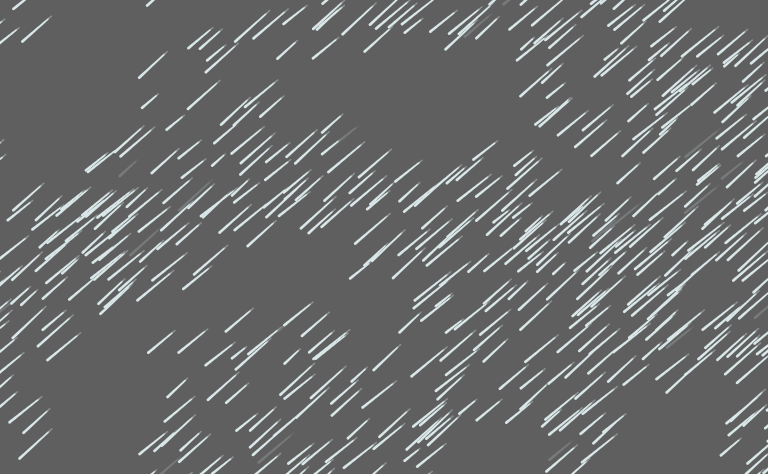
A Shadertoy shader for this pattern:

```glsl
#define SLANT 0.71
#define SLANT_JITTER 0.05
#define CELL vec2(0.11, 0.028)
#define LENGTH_MIN 0.035
#define LENGTH_MAX 0.10
#define HEAD_RADIUS 0.0029
#define TAIL_RADIUS 0.0016
#define CLUSTER_SCALE 5.0
#define CLUSTER_DENSITY 0.6
#define BAND_DENSITY 0.6
#define GROUND vec3(0.372, 0.372, 0.372)
#define STREAK vec3(0.85, 0.905, 0.91)

vec4 hash4(vec2 p) {
    vec4 q = fract(p.xyxy * vec4(0.1031, 0.1030, 0.0973, 0.1099));
    q += dot(q, q.wzxy + 33.33);
    return fract((q.xxyz + q.yzzw) * q.zywx);
}

float valueNoise(vec2 p) {
    vec2 i = floor(p), f = fract(p);
    f = f * f * (3.0 - 2.0 * f);
    float low = mix(hash4(i).x, hash4(i + vec2(1, 0)).x, f.x);
    float high = mix(hash4(i + vec2(0, 1)).x, hash4(i + vec2(1, 1)).x, f.x);
    return mix(low, high, f.y);
}

// Chance of a streak: loose clusters plus a crowded horizontal band
float density(vec2 p) {
    float clusters = smoothstep(0.25, 0.65, valueNoise(p * CLUSTER_SCALE + 17.0));
    float band = exp(-pow((p.y - 0.5) / 0.13, 2.0));
    float crowding = 0.55 + 0.45 * cos(6.2832 * (p.x - 0.19));
    return CLUSTER_DENSITY * clusters + BAND_DENSITY * band * crowding;
}

// Tapered stroke with a round head at the origin and a faint tail tip
float streak(vec2 p, float angle, float len, float pixel) {
    vec2 dir = vec2(cos(angle), sin(angle));
    float t = clamp(dot(p, dir) / len, 0.0, 1.0);
    float dist = length(p - dir * t * len) - mix(HEAD_RADIUS, TAIL_RADIUS, t);
    float tip = mix(1.0, 0.35, smoothstep(0.86, 0.95, t));
    return tip * clamp(0.5 - dist / pixel, 0.0, 1.0);
}

// One layer of jittered cells aligned with the slant
float streakLayer(vec2 uv, float seed, float pixel) {
    float c = cos(SLANT), s = sin(SLANT);
    mat2 toCanvas = mat2(c, s, -s, c);
    vec2 p = uv * toCanvas + seed * CELL * 0.37;
    vec2 home = floor(p / CELL);
    float cover = 0.0;
    for (int i = -1; i <= 1; i++) {
        for (int j = -1; j <= 1; j++) {
            vec2 cell = home + vec2(i, j);
            vec4 place = hash4(cell + seed * 61.7 + 200.0);
            vec4 shape = hash4(cell + seed * 23.3 + 500.0);
            vec2 start = (cell + place.xy) * CELL;
            vec2 origin = toCanvas * (start - seed * CELL * 0.37);
            if (place.z > density(origin)) continue;
            float len = mix(LENGTH_MIN, LENGTH_MAX, sqrt(shape.x));
            float turn = (shape.y - 0.5) * 2.0 * SLANT_JITTER;
            float strength = shape.z < 0.03 ? 0.2 : 1.0;
            cover = max(cover, strength * streak(p - start, turn, len, pixel));
        }
    }
    return cover;
}

void mainImage(out vec4 fragColor, in vec2 fragCoord) {
    float pixel = 1.0 / iResolution.y;
    vec2 uv = fragCoord * pixel;
    float cover = max(streakLayer(uv, 1.0, pixel), streakLayer(uv, 2.0, pixel));
    fragColor = vec4(mix(GROUND, STREAK, cover), 1.0);
}
```
